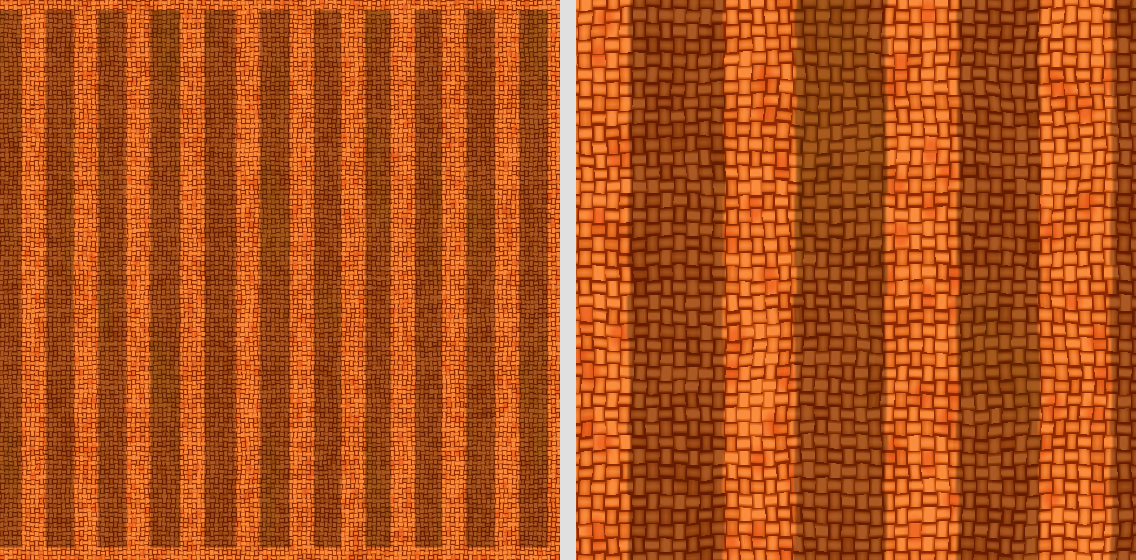
Left, the full canvas; right, a detail of the centre.
A WebGL 1 fragment shader for this texture:

```glsl
precision highp float;

uniform vec2 u_resolution;

const float TAU = 6.2831853;
const vec2 THREADS = vec2(128.0, 118.0);
const float STRIPE_PITCH = 0.094;
const float STRIPE_START = 0.060;
const float STRIPE_HALF_WIDTH = 0.0212;

const vec3 ORANGE_GAP = vec3(0.55, 0.16, 0.00);
const vec3 ORANGE_MID = vec3(0.86, 0.39, 0.10);
const vec3 ORANGE_LIT = vec3(0.98, 0.55, 0.24);
const vec3 BROWN_GAP = vec3(0.40, 0.11, 0.00);
const vec3 BROWN_MID = vec3(0.55, 0.23, 0.04);
const vec3 BROWN_LIT = vec3(0.67, 0.35, 0.14);
const vec3 OLIVE = vec3(0.46, 0.27, 0.03);
const vec3 RED = vec3(0.90, 0.25, 0.04);

float hash(vec2 p) {
  vec3 q = fract(vec3(p.xyx) * 0.1031);
  q += dot(q, q.yzx + 33.33);
  return fract((q.x + q.y) * q.z);
}

// Distance to the nearest scattered point
float cellular(vec2 p) {
  vec2 cell = floor(p);
  float nearest = 2.0;
  for (int j = -1; j <= 1; j++) {
    for (int i = -1; i <= 1; i++) {
      vec2 c = cell + vec2(float(i), float(j));
      vec2 point = c + vec2(hash(c), hash(c + 57.0));
      nearest = min(nearest, length(point - p));
    }
  }
  return nearest;
}

float layeredSines(vec2 p) {
  float sum = 0.0;
  float amplitude = 0.5;
  for (int i = 0; i < 4; i++) {
    sum += amplitude * sin(p.x + 1.7 * sin(p.y)) * cos(p.y - 1.3 * sin(p.x));
    p = mat2(1.5, 1.1, -1.1, 1.5) * p + 2.3;
    amplitude *= 0.55;
  }
  return sum;
}

float band(float d, float halfWidth, float blur) {
  return 1.0 - smoothstep(halfWidth - blur, halfWidth + blur, abs(d));
}

// Stripe centres drift gently away from an even pitch
float stripeCentre(float index) {
  float phase = TAU * index / 10.0;
  float drift = 0.0022 - 0.0045 * cos(phase) + 0.0025 * cos(2.0 * phase);
  return STRIPE_START + STRIPE_PITCH * index + drift;
}

float stripes(float x, float blur) {
  float index = floor((x - STRIPE_START) / STRIPE_PITCH);
  float left = band(x - stripeCentre(index), STRIPE_HALF_WIDTH, blur);
  float right = band(x - stripeCentre(index + 1.0), STRIPE_HALF_WIDTH, blur);
  return max(left, right);
}

float hems(float y, float blur) {
  float bottom = 1.0 - smoothstep(0.022 - blur, 0.022 + blur, y);
  float top = smoothstep(0.982 - blur, 0.982 + blur, y);
  return max(bottom, top);
}

// Plain weave: stitches alternate between lying across and upright
float weave(vec2 thread, float blur) {
  vec2 id = floor(thread);
  vec2 f = abs(fract(thread) - 0.5);
  float upright = mod(id.x + id.y, 2.0);
  float across = mix(f.y, f.x, upright);
  float halfWidth = mix(0.33, 0.37, upright) + 0.12 * (hash(id) - 0.5);
  float body = band(across, halfWidth, blur);
  float crown = 1.0 - 0.5 * across - 0.7 * dot(f, f);
  return body * crown;
}

vec3 yarn(vec3 gap, vec3 mid, vec3 lit, float level) {
  vec3 c = mix(gap, mid, smoothstep(0.0, 0.5, level));
  return mix(c, lit, smoothstep(0.5, 1.0, level));
}

void main() {
  vec2 uv = gl_FragCoord.xy / u_resolution;
  float pixel = 1.0 / min(u_resolution.x, u_resolution.y);

  // Threads wander slightly
  vec2 wander = vec2(layeredSines(uv * 21.0), layeredSines(uv.yx * 24.0 + 5.0));
  vec2 thread = uv * THREADS + 0.35 * wander;
  vec2 id = floor(thread);
  float level = weave(thread, max(0.14, 0.6 * pixel * THREADS.x));

  // Uneven yarn: single stitches, long slubs and broad patches
  float slub = hash(vec2(floor(thread.x / 6.0 + hash(id.yy) * 5.0), id.y)) - 0.5;
  float warp = hash(vec2(id.x, floor(thread.y / 15.0))) - 0.5;
  float patches = layeredSines(uv * 13.0 + 1.0);
  level += 0.30 * (hash(id + 19.0) - 0.5) + 0.16 * slub + 0.14 * warp + 0.08 * patches;

  // Stripes and hems with edges that step from row to row
  float ragged = 0.0022 * (hash(vec2(id.y, 3.0)) - 0.5);
  float blur = max(0.0012, pixel);
  float orange = max(stripes(uv.x + ragged, blur), hems(uv.y, blur));

  vec3 brownYarn = yarn(BROWN_GAP, BROWN_MID, BROWN_LIT, level);
  vec3 orangeYarn = yarn(ORANGE_GAP, ORANGE_MID, ORANGE_LIT, level);

  // Olive cast on the brown, red flecks on the orange
  float olive = smoothstep(0.05, 0.6, layeredSines(vec2(uv.x * 19.0, uv.y * 5.0) + 4.0));
  brownYarn = mix(brownYarn, OLIVE * (0.75 + 0.5 * level), 0.35 * olive);
  float fleck = 1.0 - smoothstep(0.08, 0.30, cellular(uv * vec2(38.0, 26.0)));
  orangeYarn = mix(orangeYarn, RED, 0.45 * fleck * smoothstep(0.2, 0.7, level));

  gl_FragColor = vec4(mix(brownYarn, orangeYarn, orange), 1.0);
}
```
